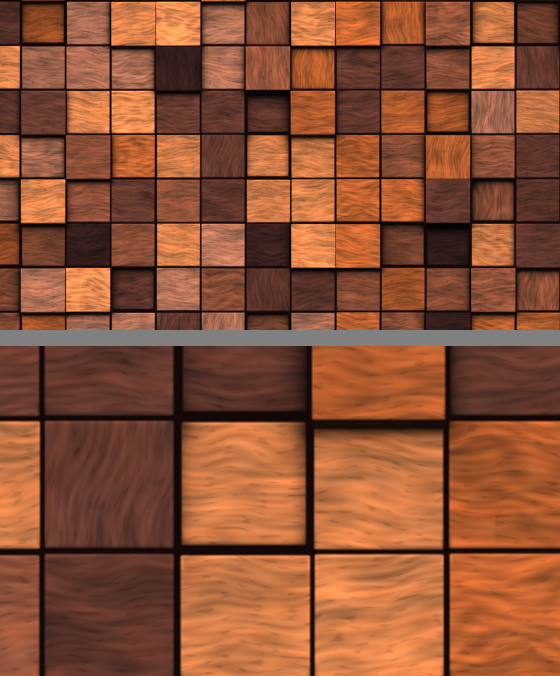
Top: the whole. Bottom: its middle third, enlarged.
Give the GLSL for this pattern, as a Shadertoy shader.

```glsl
const vec2 PITCH = vec2(0.1363, 0.1345);   // block spacing in canvas heights
const vec2 ANCHOR = vec2(0.063, 0.997);    // corner of the block lattice
const vec3 GAP_COLOR = vec3(0.07, 0.03, 0.025);

float hash(vec2 p, float seed) {
    vec3 q = fract(vec3(p.xyx + 37.0 + seed * 11.3) * vec3(0.1031, 0.1030, 0.0973));
    q += dot(q, q.yzx + 33.33);
    return fract((q.x + q.y) * q.z);
}

float gradientDot(vec2 corner, vec2 offset) {
    float a = 6.2832 * hash(corner, 5.0);
    return dot(vec2(cos(a), sin(a)), offset);
}

float gradientNoise(vec2 p) {
    vec2 i = floor(p), f = fract(p);
    vec2 u = f * f * f * (f * (f * 6.0 - 15.0) + 10.0);
    vec2 e = vec2(1.0, 0.0);
    float low = mix(gradientDot(i, f), gradientDot(i + e, f - e), u.x);
    float high = mix(gradientDot(i + e.yx, f - e.yx), gradientDot(i + 1.0, f - 1.0), u.x);
    return mix(low, high, u.y);
}

float roundedBox(vec2 p, float halfSize, float radius) {
    vec2 d = abs(p) - halfSize + radius;
    return length(max(d, 0.0)) + min(max(d.x, d.y), 0.0) - radius;
}

// Mostly level blocks, with a few pushed out or sunk in
float blockLift(vec2 cell) {
    float h = hash(cell, 1.0);
    return 0.3 * (h - 0.5) + 0.75 * step(0.85, h) - 0.8 * step(h, 0.09);
}

// Position inside a block, including its small misalignment
vec2 blockLocal(vec2 p, vec2 cell, float lift) {
    vec2 jitter = vec2(hash(cell, 2.0), hash(cell, 3.0)) - 0.5;
    return p - cell - 0.5 - 0.014 * jitter + vec2(0.0, 0.018 * lift);
}

float blockDistance(vec2 local, float lift) {
    return roundedBox(local, 0.487 + 0.018 * lift, 0.025);
}

// Tone chosen by weight: rgb is the colour, a is its share
vec3 woodTone(float pick) {
    vec4 tones[6] = vec4[6](
        vec4(0.53, 0.30, 0.21, 0.27), vec4(0.37, 0.21, 0.17, 0.19),
        vec4(0.86, 0.51, 0.30, 0.18), vec4(0.70, 0.36, 0.18, 0.16),
        vec4(0.68, 0.43, 0.33, 0.15), vec4(0.21, 0.12, 0.11, 0.05));
    vec3 tone = tones[5].rgb;
    for (int i = 0; i < 6; i++) {
        if (pick < tones[i].a) { tone = tones[i].rgb; break; }
        pick -= tones[i].a;
    }
    return tone;
}

vec3 woodFace(vec2 local, vec2 cell) {
    // Grain runs across most blocks and upright on some
    float angle = 0.35 * (hash(cell, 6.0) - 0.5) + 1.5708 * step(0.78, hash(cell, 7.0));
    float c = cos(angle), s = sin(angle);
    vec2 q = mat2(c, -s, s, c) * local;
    vec2 origin = 40.0 * vec2(hash(cell, 8.0), hash(cell, 9.0));
    q.y += 0.12 * gradientNoise(q * 1.7 + origin);

    float bands = gradientNoise(q * vec2(1.2, 7.0) + origin);
    float fibres = gradientNoise(q * vec2(3.5, 21.0) + origin.yx);
    float pores = smoothstep(0.15, 0.55, gradientNoise(q * vec2(8.0, 32.0) + origin));
    float figure = gradientNoise(q * vec2(1.5, 2.5) + origin + 9.0);
    float rings = sin(30.0 * (q.y + 0.5 * figure)) * step(0.8, hash(cell, 10.0));

    vec3 tone = woodTone(hash(cell, 4.0)) * (0.9 + 0.2 * hash(cell, 11.0));
    float shade = 1.0 + 0.24 * bands + 0.26 * fibres + 0.18 * figure + 0.07 * rings;
    return tone * (shade - 0.14 * pores) * mix(vec3(1.0), vec3(1.05, 0.97, 0.9), bands);
}

void mainImage(out vec4 fragColor, in vec2 fragCoord) {
    vec2 p = (fragCoord / iResolution.y - ANCHOR) / PITCH;
    float pixel = 1.0 / (iResolution.y * PITCH.y);
    vec2 home = floor(p);

    // The highest block covering this point is the visible one
    vec2 owner = home;
    float ownerLift = -9.0;
    for (int k = 0; k < 9; k++) {
        vec2 cell = home + vec2(k % 3, k / 3) - 1.0;
        float lift = blockLift(cell);
        float d = blockDistance(blockLocal(p, cell, lift), lift);
        if (d < 0.0 && lift > ownerLift) { owner = cell; ownerLift = lift; }
    }
    ownerLift = blockLift(owner);
    vec2 local = blockLocal(p, owner, ownerLift);
    float edge = blockDistance(local, ownerLift);

    // Higher neighbours cast soft shadows, longest downward
    float light = 1.0;
    for (int k = 0; k < 9; k++) {
        vec2 cell = owner + vec2(k % 3, k / 3) - 1.0;
        float lift = blockLift(cell);
        float drop = max(lift - ownerLift, 0.0);
        vec2 castLocal = blockLocal(p, cell, lift) + vec2(0.0, 0.06 * drop);
        float d = max(blockDistance(castLocal, lift), 0.0);
        light *= 1.0 - 0.9 * smoothstep(0.0, 0.8, drop) * exp(-d / (0.015 + 0.05 * drop));
    }

    // Face shading and softly worn rims
    vec3 color = woodFace(local, owner);
    float rim = smoothstep(-0.045, -0.012, edge);
    color *= 1.0 + rim * (0.2 * smoothstep(0.3, 0.48, local.y) - 0.22 * smoothstep(0.3, 0.48, -local.y));
    color *= (1.0 + 0.07 * ownerLift - 0.06 * local.y) * light;
    color = mix(GAP_COLOR, color, smoothstep(pixel * 0.5, -pixel * 0.5 - 0.018, edge));

    vec2 centered = fragCoord / iResolution.xy - 0.5;
    color *= 1.04 - 0.25 * dot(centered, centered);
    fragColor = vec4(clamp(color, 0.0, 1.0), 1.0);
}
```
